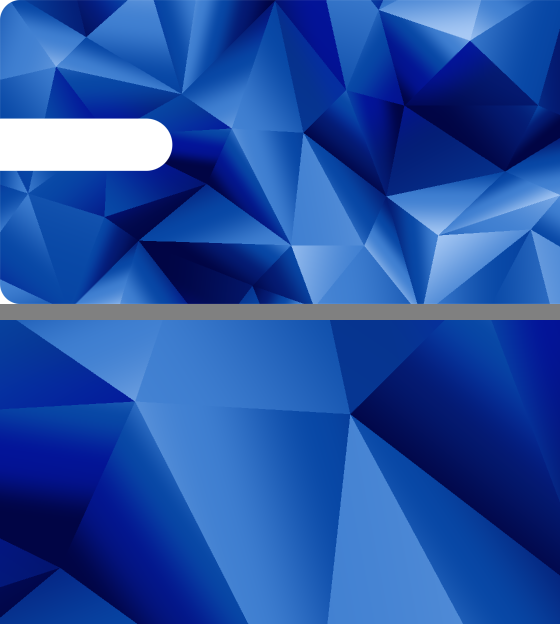
Top: the whole. Bottom: its middle third, enlarged.
This background is drawn by a WebGL 2 fragment shader. Its source:

```glsl
#version 300 es
precision highp float;
precision highp int;
// Folded blue low-poly relief with soft facet gradients, a white pill and rounded left corners.

#define CELL_SIZE 0.27
#define GRID_ANGLE 0.48
#define JITTER 0.76
#define RELIEF 0.95
#define CONTRAST 1.25
#define CORNER_VARIATION 0.32
#define LIGHT_SLOPE vec2(-0.25, 0.58)
#define PILL_END vec2(0.481, 0.524)
#define PILL_RADIUS 0.086
#define FRAME_RADIUS 0.067

uniform vec2 u_resolution;
out vec4 fragColor;

const vec3 NIGHT = vec3(0.004, 0.020, 0.270);
const vec3 NAVY = vec3(0.015, 0.105, 0.450);
const vec3 COBALT = vec3(0.030, 0.280, 0.650);
const vec3 SKY = vec3(0.250, 0.500, 0.820);
const vec3 GLINT = vec3(0.660, 0.790, 0.960);
const vec3 ULTRAMARINE = vec3(0.010, 0.070, 0.650);

// Integer hash: three values from 0 to 1.
vec3 hash3(ivec2 id, int salt) {
    uvec3 v = uvec3(ivec3(id, salt)) * 1664525u + 1013904223u;
    v.x += v.y * v.z; v.y += v.z * v.x; v.z += v.x * v.y;
    v ^= v >> 16u;
    v.x += v.y * v.z; v.y += v.z * v.x; v.z += v.x * v.y;
    return vec3(v >> 8u) / 16777216.0;
}

// Jittered grid point, with its height in z.
vec3 meshVertex(ivec2 id) {
    vec3 h = hash3(id, 7);
    return vec3(vec2(id) + 0.5 + (h.xy - 0.5) * JITTER, h.z);
}

float cross2(vec2 a, vec2 b) { return a.x * b.y - a.y * b.x; }

float area(vec3 a, vec3 b, vec3 c) { return cross2(b.xy - a.xy, c.xy - a.xy); }

vec3 barycentric(vec2 p, vec3 a, vec3 b, vec3 c) {
    float u = cross2(b.xy - p, c.xy - p);
    float v = cross2(c.xy - p, a.xy - p);
    float total = area(a, b, c);
    return vec3(u, v, total - u - v) / total;
}

vec3 blueRamp(float tone, float tint) {
    vec3 color = mix(NIGHT, NAVY, smoothstep(0.12, 0.40, tone));
    float saturated = smoothstep(0.45, 0.85, tint) * smoothstep(0.08, 0.3, tone);
    color = mix(color, ULTRAMARINE, 0.75 * saturated);
    color = mix(color, COBALT, smoothstep(0.36, 0.60, tone));
    color = mix(color, SKY, smoothstep(0.58, 0.80, tone));
    return mix(color, GLINT, smoothstep(0.78, 1.12, tone));
}

// Flat lighting blended with shared vertex tones: some folds are crisp, others soft.
vec3 shadeFacet(vec3 a, vec3 b, vec3 c, vec3 weights, ivec2 id, int part) {
    vec3 lift = vec3(1.0, 1.0, RELIEF);
    vec3 normal = normalize(cross((b - a) * lift, (c - a) * lift));
    float flatTone = 0.5 + dot(normal.xy, LIGHT_SLOPE);
    vec3 heights = vec3(a.z, b.z, c.z);
    float softness = mix(0.2, 0.85, hash3(id, 3 + part).x);
    vec3 corners = mix(vec3(flatTone), heights, softness);
    corners += CORNER_VARIATION * (hash3(id, 1 + part) - 0.5);
    float tone = 0.5 + CONTRAST * (dot(weights, corners) - 0.5);
    return blueRamp(tone, dot(weights, fract(heights * 7.3)));
}

// Finds the facet that holds p among the neighbouring quads.
vec3 foldedSurface(vec2 p) {
    ivec2 base = ivec2(floor(p - 0.5));
    for (int j = -1; j <= 1; j++)
    for (int i = -1; i <= 1; i++) {
        ivec2 id = base + ivec2(i, j);
        vec3 a = meshVertex(id);
        vec3 b = meshVertex(id + ivec2(1, 0));
        vec3 c = meshVertex(id + ivec2(1, 1));
        vec3 d = meshVertex(id + ivec2(0, 1));
        // Split along the diagonal that avoids slivers.
        if (min(area(a, b, c), area(a, c, d)) < min(area(b, c, d), area(b, d, a))) {
            vec3 first = a;
            a = b; b = c; c = d; d = first;
        }
        for (int part = 0; part < 2; part++) {
            vec3 second = part == 0 ? b : c;
            vec3 third = part == 0 ? c : d;
            vec3 w = barycentric(p, a, second, third);
            if (min(w.x, min(w.y, w.z)) >= -0.0001)
                return shadeFacet(a, second, third, w, id, part);
        }
    }
    return NAVY;
}

void main() {
    float pixel = 1.0 / u_resolution.y;
    vec2 p = gl_FragCoord.xy * pixel;
    mat2 turn = mat2(cos(GRID_ANGLE), sin(GRID_ANGLE), -sin(GRID_ANGLE), cos(GRID_ANGLE));

    // Four samples smooth the facet edges.
    vec3 color = vec3(0.0);
    for (int s = 0; s < 4; s++) {
        vec2 offset = (vec2(s & 1, s >> 1) - 0.5) * 0.6 * pixel;
        color += 0.25 * foldedSurface(turn * (p + offset) / CELL_SIZE + 20.0);
    }

    // White pill and rounded left corners.
    float pill = length(vec2(max(p.x - PILL_END.x, 0.0), p.y - PILL_END.y)) - PILL_RADIUS;
    vec2 inset = vec2(p.x, min(p.y, 1.0 - p.y));
    float frame = FRAME_RADIUS - length(max(FRAME_RADIUS - inset, 0.0));
    float white = 1.0 - smoothstep(-0.7 * pixel, 0.7 * pixel, min(pill, frame));
    fragColor = vec4(mix(color, vec3(1.0), white), 1.0);
}
```
